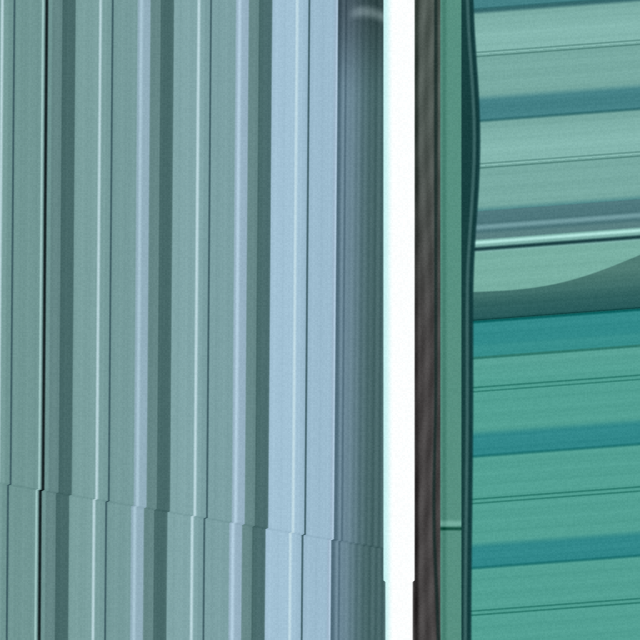
This texture is drawn by a Shadertoy shader. Its source:

```glsl
// Corrugated metal wall on the left, a bright corner trim and dark post in the
// middle, and sloping teal siding on the right. Ribs and boards repeat with
// fract; soft-edged bands and stripes shade them, layered sines add wear.

float edge(float a, float x) {
    float w = 0.7 / iResolution.y + 0.0007;
    return smoothstep(a - w, a + w, x);
}

float band(float x, float a, float b) {
    return edge(a, x) * (1.0 - edge(b, x));
}

// Soft stripe, a cheap bell curve
float stripe(float x, float center, float width) {
    float d = (x - center) / width;
    float m = max(1.0 - 0.3 * d * d, 0.0);
    return m * m * m;
}

float grain(vec2 p) {
    return fract(sin(dot(p, vec2(12.99, 78.23))) * 437.58);
}

float streaks(float x) {
    return sin(x * 310.0) + 0.6 * sin(x * 733.0 + 1.0) + 0.4 * sin(x * 1270.0 + 2.0);
}

// Vertical ribs; t runs downward from the top
vec3 ribbedWall(float x, float t) {
    float seam = 0.755 + 0.17 * x;
    x += 0.008 * (t - 0.4) + 0.004 * edge(seam, t);
    float cell = floor((x - 0.099) / 0.1536);
    float r = x - 0.099 - cell * 0.1536;
    float blue = 0.3 * smoothstep(0.0, 0.4, x) + 0.7 * smoothstep(0.40, 0.426, x);
    vec3 col = mix(vec3(0.44, 0.59, 0.58), vec3(0.61, 0.735, 0.81), blue);
    col += 0.025 * band(r, 0.016, 0.064);

    // Raised ridge, its shaded flank, then the deep groove
    float ridge = band(r, 0.113, 0.134) * step(-0.5, cell);
    col = mix(col, vec3(0.62, 0.72, 0.80), ridge * (0.65 + 0.15 * cell));
    col += 0.10 * stripe(r, 0.119, 0.003) * ridge;
    col = mix(col, vec3(0.38, 0.51, 0.51), 0.8 * band(r, 0.133, 0.151));
    col = mix(col, vec3(0.25, 0.38, 0.38), 0.85 * (band(r, -0.01, 0.016) + band(r, 0.149, 0.17)));

    // Highlight and crease on each flat panel
    col = mix(col, vec3(0.80, 0.90, 0.93), 0.75 * stripe(r, 0.055, 0.0026));
    col = mix(col, vec3(0.20, 0.32, 0.35), 0.8 * stripe(r, 0.074, 0.0018));
    col = mix(col, vec3(0.05, 0.09, 0.10), 0.95 * stripe(x, 0.070, 0.0025));
    col += 0.18 * stripe(x, 0.064, 0.002);

    // Recess beside the corner
    vec3 recess = mix(vec3(0.44, 0.55, 0.61), vec3(0.28, 0.40, 0.41), smoothstep(0.535, 0.585, x));
    recess -= 0.13 * stripe(x, 0.528, 0.004) + 0.10 * stripe(x, 0.538, 0.002);
    recess += 0.025 * sin(x * 620.0) * smoothstep(0.54, 0.56, x);
    recess *= 0.68 + 0.32 * smoothstep(0.0, 0.16, t);
    float hook = 0.018 + 9.0 * (x - 0.565) * (x - 0.565);
    recess += 0.18 * stripe(t, hook, 0.009) * smoothstep(0.535, 0.56, x);
    col = mix(col, recess, edge(0.525, x));
    return col - 0.03 * stripe(t, seam, 0.002) + 0.006 * streaks(x);
}

// Overlapping boards rising slightly to the right
vec3 siding(float x, float t) {
    float v = t + 0.075 * (x - 0.749);
    float q = (fract((v - 0.172) / 0.1745 + 0.5) - 0.5) * 0.1745;
    float lower = smoothstep(0.36, 0.62, v);
    vec3 col = mix(vec3(0.47, 0.67, 0.64), vec3(0.32, 0.63, 0.58), lower);
    vec3 shade = mix(vec3(0.23, 0.48, 0.51), vec3(0.17, 0.52, 0.54), lower);
    col += 0.05 * smoothstep(0.02, 0.06, q) * (1.0 - lower);
    col = mix(col, shade, 0.85 * smoothstep(-0.026, -0.012, q) * (1.0 - smoothstep(0.014, 0.022, q)));
    col -= 0.10 * stripe(q, 0.017, 0.0025);
    col -= 0.13 * stripe(abs(q), 0.084, 0.0016) * step(0.05, v);
    col = mix(col, shade * 0.8, 0.8 * stripe(v, 0.017, 0.004));

    // Grey lap with a pale lip and black gap
    col = mix(col, vec3(0.32, 0.46, 0.48), 0.75 * band(v, 0.330, 0.374));
    col += 0.22 * stripe(v, 0.379, 0.003) + 0.14 * stripe(v, 0.355, 0.004);
    col = mix(col, vec3(0.05, 0.19, 0.21), 0.9 * stripe(v, 0.389, 0.0032));

    // Open wedge of shadow below the gap
    col = mix(col, vec3(0.47, 0.69, 0.64), band(v, 0.395, 0.50));
    float top = 0.456 - 0.23 * (x - 0.749) + 0.015 * sin((x - 0.749) * 12.5);
    vec3 hollow = mix(vec3(0.31, 0.49, 0.46), vec3(0.16, 0.36, 0.36), smoothstep(0.43, 0.5, v));
    col = mix(col, hollow, edge(top, t) * (1.0 - edge(0.501, v)));
    col = mix(col, vec3(0.19, 0.55, 0.55), 0.8 * band(v, 0.501, 0.557));
    col -= 0.17 * (stripe(v, 0.502, 0.003) + stripe(v, 0.559, 0.0025));
    return col + 0.007 * streaks(v * 0.8);
}

// Trim, weathered post and jointed green upright
vec3 corner(float x, float t, float notch) {
    vec3 col = mix(vec3(0.78, 0.95, 0.95), vec3(0.99, 1.0, 1.0), smoothstep(0.600, 0.615, x));
    vec3 post = mix(vec3(0.31, 0.35, 0.33), vec3(0.28, 0.27, 0.27), smoothstep(0.1, 0.6, t));
    post += 0.025 * sin(x * 410.0 + 2.0 * sin(t * 9.0)) + 0.02 * sin(t * 67.0 + x * 190.0);
    col = mix(col, post - 0.12 * stripe(x, 0.650, 0.004), edge(0.648 - notch, x));
    vec3 upright = vec3(0.34, 0.57, 0.51) - 0.07 * stripe(x, 0.694, 0.004);
    upright += 0.12 * stripe(t, 0.818, 0.005) - 0.25 * stripe(t, 0.826, 0.003);
    col = mix(col, upright, edge(0.688, x));
    float crack = 0.681 + 0.006 * sin(t * 7.0) * smoothstep(0.6, 0.9, t);
    return mix(col, vec3(0.09, 0.17, 0.16), 0.8 * stripe(x, crack, 0.003));
}

void mainImage(out vec4 fragColor, in vec2 fragCoord) {
    vec2 uv = fragCoord / iResolution.xy;
    float x = uv.x, t = 1.0 - uv.y;
    float notch = 0.003 * edge(0.908, t);
    vec3 col = corner(x, t, notch);
    if (x < 0.62) col = mix(ribbedWall(x, t), col, edge(0.599 + notch, x));

    // Dark gap and bowed cable against the siding
    float bow = 0.737 + 0.011 * stripe(t, 0.22, 0.15) - 0.003 * smoothstep(0.6, 1.0, t);
    vec3 gap = vec3(0.09, 0.25, 0.25) + 0.14 * stripe(x, bow - 0.007, 0.003);
    col = mix(col, gap, edge(0.721, x));
    if (x > 0.72) col = mix(col, siding(x, t), edge(bow, x));
    col = mix(col, vec3(0.06, 0.22, 0.23), 0.85 * stripe(x, bow, 0.003));

    col += 0.025 * (grain(floor(uv * 384.0)) - 0.5);
    fragColor = vec4(clamp(col, 0.0, 1.0), 1.0);
}
```
